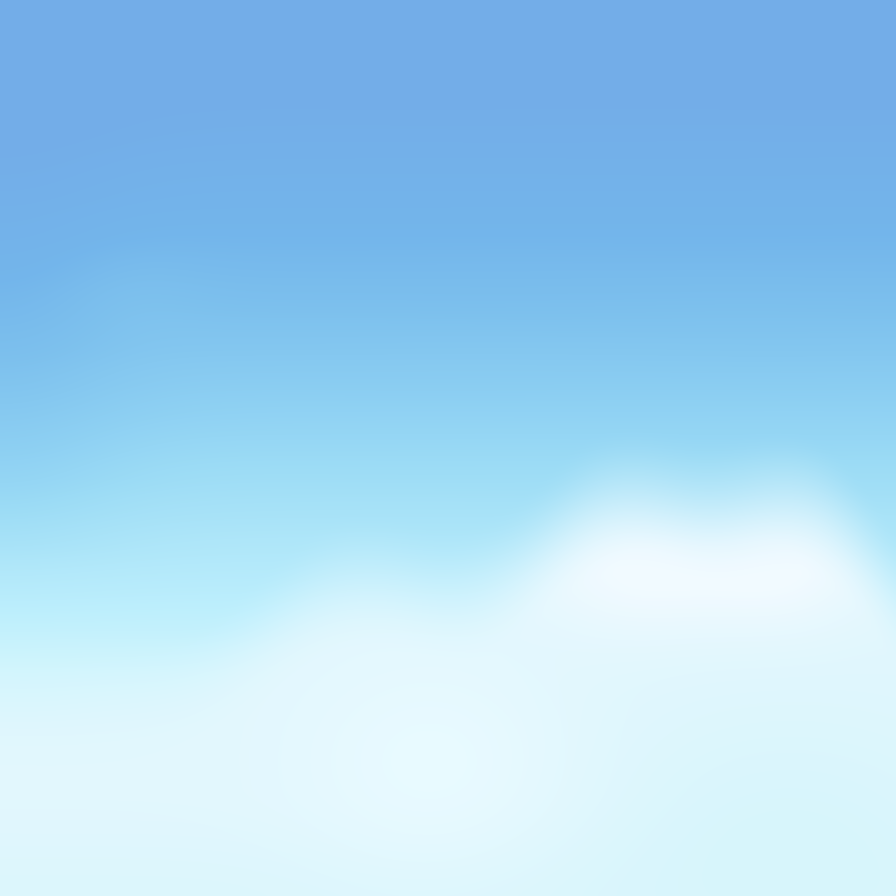
Reproduce this texture procedurally as a Shadertoy shader.

```glsl
// Soft blue sky fading to pale cyan, with a blurred white cloud bank rising to the right.

const int STOP_COUNT = 10;
const float STOP_HEIGHT[STOP_COUNT] = float[](0.0, 0.13, 0.25, 0.32, 0.40, 0.48, 0.55, 0.65, 0.74, 0.88);
const vec3 STOP_COLOR[STOP_COUNT] = vec3[](
    vec3(0.86, 0.965, 0.985), vec3(0.885, 0.97, 0.995), vec3(0.82, 0.96, 0.99),
    vec3(0.74, 0.935, 0.99), vec3(0.68, 0.90, 0.975), vec3(0.61, 0.86, 0.96),
    vec3(0.555, 0.815, 0.95), vec3(0.49, 0.755, 0.93), vec3(0.45, 0.71, 0.92),
    vec3(0.45, 0.68, 0.91));

// Cloud humps: centre x, rise above the base, half width
const int HUMP_COUNT = 3;
const vec3 HUMPS[HUMP_COUNT] = vec3[](
    vec3(0.40, 0.14, 0.15), vec3(0.69, 0.225, 0.15), vec3(0.91, 0.205, 0.13));
const float CLOUD_BASE = 0.20;
const float CLOUD_SOFTNESS = 0.08;
const vec3 CLOUD_BODY = vec3(0.885, 0.967, 0.993);
const vec3 CLOUD_CROWN = vec3(0.945, 0.98, 1.0);
const vec3 CLOUD_CORE = vec3(0.91, 0.98, 1.0);
const vec3 CLOUD_SHADE = vec3(0.84, 0.96, 0.985);

const float LEFT_DROP = 0.055;   // how far the deeper blue sinks at the left edge
const float STREAK_SHIFT = 0.005;
const float EDGE_WOBBLE = 0.012;

vec2 hashGradient(vec2 cell) {
    vec2 h = vec2(dot(cell, vec2(127.1, 311.7)), dot(cell, vec2(269.5, 183.3)));
    return 2.0 * fract(sin(h) * 43758.5) - 1.0;
}

float gradientNoise(vec2 p) {
    vec2 i = floor(p), f = fract(p);
    vec2 u = f * f * f * (f * (f * 6.0 - 15.0) + 10.0);
    float low = mix(dot(hashGradient(i), f),
                    dot(hashGradient(i + vec2(1, 0)), f - vec2(1, 0)), u.x);
    float high = mix(dot(hashGradient(i + vec2(0, 1)), f - vec2(0, 1)),
                     dot(hashGradient(i + vec2(1, 1)), f - vec2(1, 1)), u.x);
    return mix(low, high, u.y);
}

float glow(vec2 p, vec2 center, vec2 radius) {
    vec2 d = (p - center) / radius;
    return exp(-dot(d, d));
}

vec3 skyColor(float height) {
    vec3 color = STOP_COLOR[0];
    for (int i = 1; i < STOP_COUNT; i++) {
        float t = (height - STOP_HEIGHT[i - 1]) / (STOP_HEIGHT[i] - STOP_HEIGHT[i - 1]);
        color = mix(color, STOP_COLOR[i], clamp(t, 0.0, 1.0));
    }
    return color;
}

float cloudTop(float x) {
    float top = CLOUD_BASE;
    for (int i = 0; i < HUMP_COUNT; i++) {
        float d = (x - HUMPS[i].x) / HUMPS[i].z;
        top += HUMPS[i].y * exp(-d * d);
    }
    return top;
}

void mainImage(out vec4 fragColor, in vec2 fragCoord) {
    vec2 uv = fragCoord / iResolution.xy;

    // Sky, with a deeper left edge, a faint haze patch and level streaks
    float left = exp(-pow(uv.x / 0.14, 2.0));
    float height = uv.y + LEFT_DROP * left * smoothstep(0.28, 0.48, uv.y);
    height -= 0.03 * glow(uv, vec2(0.14, 0.68), vec2(0.09, 0.06));
    height += STREAK_SHIFT * gradientNoise(uv * vec2(3.0, 32.0));
    vec3 color = skyColor(height);

    // Cloud shading: bright crowns, a mid core and a cyan lower right
    vec3 cloud = mix(CLOUD_BODY, CLOUD_SHADE, 0.95 * glow(uv, vec2(0.88, 0.05), vec2(0.26, 0.17)));
    cloud = mix(cloud, CLOUD_SHADE, 0.5 * (1.0 - smoothstep(0.0, 0.12, uv.y)));
    cloud = mix(cloud, CLOUD_CORE, glow(uv, vec2(0.48, 0.15), vec2(0.15, 0.12)));
    float crowns = glow(uv, vec2(0.71, 0.365), vec2(0.11, 0.07))
                 + glow(uv, vec2(0.87, 0.37), vec2(0.10, 0.07));
    cloud = mix(cloud, CLOUD_CROWN, min(crowns, 1.0));

    // Blurred cloud outline
    float depth = cloudTop(uv.x) - uv.y + EDGE_WOBBLE * gradientNoise(uv * 7.0);
    color = mix(color, cloud, smoothstep(-CLOUD_SOFTNESS, CLOUD_SOFTNESS, depth));

    fragColor = vec4(color, 1.0);
}
```
